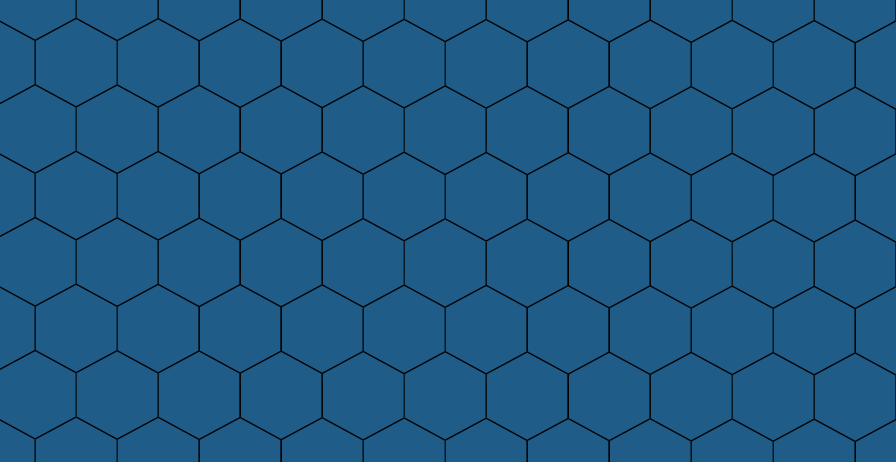
Give the GLSL for this pattern, as a Shadertoy shader.

```glsl
// Blue honeycomb of slightly flattened, pointy-top hexagons with thin black seams.
// Two interleaved rectangular grids give the nearest cell; exact distances to its
// upright and slanted sides are turned into box-filtered line coverage.

const float TAU = 6.2831853;
const vec3 TILE_BLUE = vec3(0.12, 0.365, 0.533);
const vec3 SEAM_BLACK = vec3(0.0, 0.002, 0.004);

// Lengths are in canvas heights
const vec2 PITCH = vec2(0.1775, 0.1438);    // column and row spacing
const vec2 ANCHOR = vec2(0.1648, 0.8644);   // centre of one cell
const float DROOP = 0.003;                  // rows sink slightly to the right
const float SEAM_HALF_WIDTH = 0.0015;
const float SWELL_PERIOD = 0.71;            // upright seams thicken in waves
const float SWELL_PEAK = 1.273;

// Offset from the nearest hexagon centre; regular hexagons of unit width
vec2 hexOffset(vec2 h) {
    vec2 grid = vec2(1.0, sqrt(3.0));
    vec2 even = mod(h + 0.5 * grid, grid) - 0.5 * grid;
    vec2 odd = mod(h, grid) - 0.5 * grid;
    return dot(even, even) < dot(odd, odd) ? even : odd;
}

// Distances to the upright (x) and slanted (y) sides after scaling to the pitch
vec2 sideDistances(vec2 offset, vec2 pitch) {
    vec2 a = abs(offset);
    float upright = (0.5 - a.x) * pitch.x;
    float slanted = 0.5 - dot(a, vec2(0.5, 0.5 * sqrt(3.0)));
    return vec2(upright, slanted / length(vec2(0.5, 0.75) / pitch));
}

// Share of a pixel covered by a line, also valid for lines under a pixel wide
float lineCoverage(float dist, float halfWidth, float pixel) {
    float near = max(dist - 0.5 * pixel, -halfWidth);
    float far = min(dist + 0.5 * pixel, halfWidth);
    return clamp((far - near) / pixel, 0.0, 1.0);
}

float seamSwell(float x, float period, float peak) {
    return 1.0 + 0.22 * cos(TAU * (x - peak) / period);
}

void mainImage(out vec4 fragColor, in vec2 fragCoord) {
    float pixel = 1.0 / iResolution.y;
    vec2 p = fragCoord * pixel;

    // Lattice space, with the slight droop removed
    vec2 q = p - ANCHOR;
    q.y += DROOP * q.x;
    vec2 h = q / PITCH * vec2(1.0, 0.5 * sqrt(3.0));
    vec2 sides = sideDistances(hexOffset(h), PITCH);

    // Seams
    float uprightWidth = SEAM_HALF_WIDTH * seamSwell(p.x, SWELL_PERIOD, SWELL_PEAK);
    float seam = max(lineCoverage(sides.x, uprightWidth, pixel),
                     lineCoverage(sides.y, SEAM_HALF_WIDTH, pixel));

    fragColor = vec4(mix(TILE_BLUE, SEAM_BLACK, seam), 1.0);
}
```
